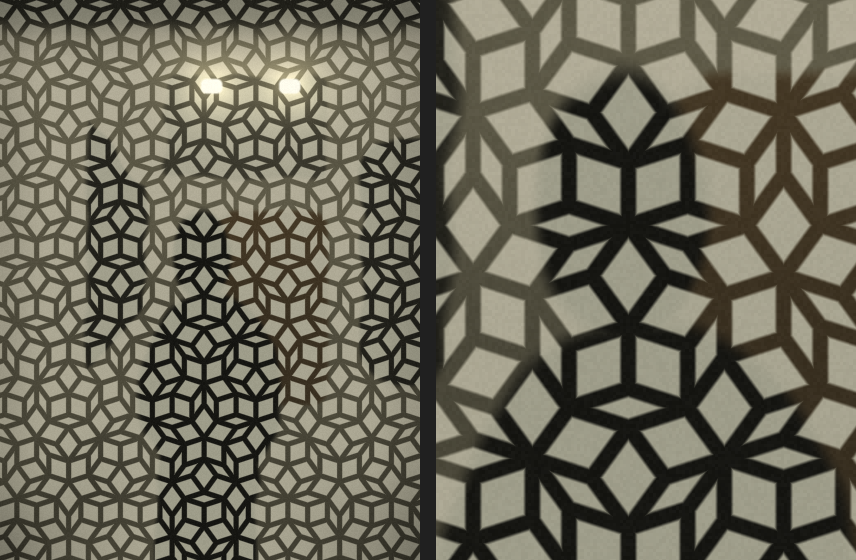
Left: the whole. Right: its middle third, enlarged.
Write a WebGL 1 fragment shader that draws this pattern.

```glsl
precision highp float;
uniform vec2 u_resolution;

float hash(vec2 p) {
  vec3 q = fract(vec3(p.xyx) * 0.1031);
  q += dot(q, q.yzx + 33.33);
  return fract((q.x + q.y) * q.z);
}

float noise(vec2 p) {
  vec2 i = floor(p), f = fract(p);
  f = f * f * (3.0 - 2.0 * f);
  return mix(mix(hash(i), hash(i + vec2(1.0, 0.0)), f.x),
             mix(hash(i + vec2(0.0, 1.0)), hash(i + 1.0), f.x), f.y);
}

float cross2(vec2 a, vec2 b) { return a.x * b.y - a.y * b.x; }

float box(vec2 p, vec2 halfSize, float radius) {
  vec2 q = abs(p) - halfSize + radius;
  return length(max(q, 0.0)) + min(max(q.x, q.y), 0.0) - radius;
}

float ellipse(vec2 p, vec2 r) { return (length(p / r) - 1.0) * min(r.x, r.y); }

// Distance to the nearest edge of a Penrose rhomb tiling with unit sides,
// built as the dual of five families of parallel lines
float rhombEdge(vec2 p) {
  vec2 dir[5];
  float shift[5];
  for (int l = 0; l < 5; l++) {
    float turn = 1.2566371 * float(l);
    dir[l] = vec2(-sin(turn), cos(turn));
    // mirrored shifts whose sum is one
    shift[l] = 0.2 + 0.06 * cos(turn) - 0.05 * cos(2.0 * turn);
  }
  vec2 gridPoint = 0.4 * p;
  float best = -1.0;
  for (int i = 0; i < 4; i++) {
    for (int j = 1; j < 5; j++) {
      if (j <= i) continue;
      float area = cross2(dir[i], dir[j]);
      vec2 cell = floor(vec2(dot(gridPoint, dir[i]) + shift[i],
                             dot(gridPoint, dir[j]) + shift[j]));
      for (int c = 0; c < 4; c++) {
        // crossing of two grid lines, and the rhomb it stands for
        vec2 k = cell + vec2(mod(float(c), 2.0), floor(float(c) * 0.5));
        vec2 s = k - vec2(shift[i], shift[j]);
        vec2 x = vec2(s.x * dir[j].y - s.y * dir[i].y,
                      s.y * dir[i].x - s.x * dir[j].x) / area;
        vec2 corner = k.x * dir[i] + k.y * dir[j];
        for (int l = 0; l < 5; l++) {
          if (l != i && l != j) corner += ceil(dot(x, dir[l]) + shift[l]) * dir[l];
        }
        vec2 q = p - corner;
        vec2 side = abs(vec2(cross2(q, dir[j]), cross2(dir[i], q)) / area - 0.5);
        best = max(best, (0.5 - max(side.x, side.y)) * abs(area));
      }
    }
  }
  return best;
}

// Coverage of a reflected shape with a soft outline
float soft(float d) { return 1.0 - smoothstep(-0.008, 0.008, d); }

// Dark shapes that block the haze on the glass
float shadow(vec2 p) {
  p += 0.02 * (vec2(noise(p * 16.0), noise(p * 16.0 + 40.0)) - 0.5);
  float figure = min(ellipse(p - vec2(0.477, 0.72), vec2(0.066, 0.11)),
                     ellipse(p - vec2(0.5, 0.4), vec2(0.17, 0.23)));
  figure = min(figure, box(p - vec2(0.495, 0.14), vec2(0.12, 0.24), 0.03));
  float wedge = max(max(0.21 - p.x, p.x - 0.345),
                    max(p.y - 1.27 + 1.1 * p.x, 0.22 + 1.1 * p.x - p.y));
  float doorway = box(p - vec2(0.585, 1.03), vec2(0.19, 0.12), 0.02);
  float rightSide = box(p - vec2(1.0, 0.71), vec2(0.14, 0.3), 0.1);
  float dark = max(soft(figure), 0.8 * soft(wedge));
  dark = max(dark, 0.5 * soft(doorway));
  dark = max(dark, 0.8 * soft(rightSide));
  return max(dark, 0.8 * smoothstep(1.235, 1.3, p.y));
}

void main() {
  vec2 uv = gl_FragCoord.xy / u_resolution.x;
  float sideLength = 0.0495;
  float edge = rhombEdge((uv - vec2(0.486, 0.63)) / sideLength);
  float blur = max(0.035, 0.8 / (u_resolution.x * sideLength));
  float tile = smoothstep(0.125 - blur, 0.125 + blur, edge);

  // haze, stronger towards the top, and a warm patch on the right
  float veil = 0.62 + 0.42 * smoothstep(0.2, 1.05, uv.y) + 0.25 * (noise(uv * 5.0) - 0.5);
  veil *= 1.0 - shadow(uv);
  float warm = soft(box(uv - vec2(0.65, 0.6), vec2(0.13, 0.23), 0.04));
  veil *= 1.0 - 0.35 * warm;
  vec3 hazeColor = mix(vec3(0.36, 0.345, 0.275), vec3(0.35, 0.28, 0.18), warm);
  vec3 lineColor = mix(vec3(0.085, 0.085, 0.07), hazeColor, veil);
  vec3 tileColor = mix(vec3(0.62, 0.615, 0.54), vec3(0.69, 0.67, 0.59), veil);
  vec3 color = mix(lineColor, tileColor, tile);

  // falloff towards the borders
  color *= 1.0 - 0.22 * smoothstep(1.15, 1.33, uv.y);
  color *= 1.0 - 0.18 * smoothstep(0.3, 0.0, uv.y) * smoothstep(0.1, 0.5, abs(uv.x - 0.5));
  color *= 1.0 - 0.1 * smoothstep(0.38, 0.5, abs(uv.x - 0.5));

  // two lamps mirrored in the glass
  for (int n = 0; n < 2; n++) {
    vec2 q = uv - vec2(0.504 + 0.186 * float(n), 1.128);
    float d = box(q, vec2(0.025, 0.017), 0.013);
    color += vec3(0.3, 0.28, 0.21) * exp(-20.0 * max(d, 0.0));
    color = mix(color, vec3(1.0, 0.99, 0.93), 1.0 - smoothstep(-0.003, 0.004, d));
  }

  color += 0.025 * (hash(floor(uv * 384.0)) - 0.5);
  gl_FragColor = vec4(color, 1.0);
}
```
